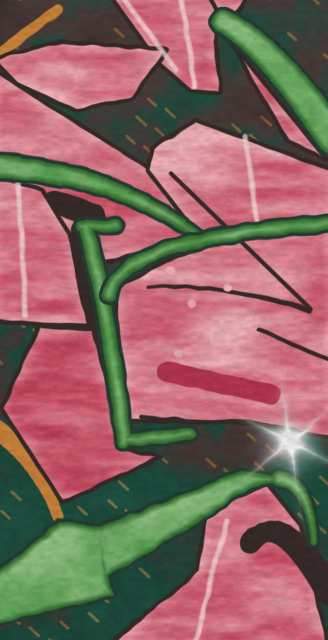
This texture is drawn by a Shadertoy shader. Its source:

```glsl
// Spray-painted pink petals with green stems and leaves over a dark wall.
// Six-sided petals and tapered curves are layered with ink outlines,
// then chalk veins, a star flare and plaster grain are added.

const vec3 BROWN = vec3(.29, .23, .22), INK = BROWN * .7, TEAL = vec3(.1, .27, .22);
const vec3 ROSE = vec3(.77, .32, .4), PALE = vec3(.9, .66, .69), CRIMSON = vec3(.67, .2, .29);
const vec3 LEAF = vec3(.26, .55, .24), MINT = vec3(.57, .75, .52), ORANGE = vec3(.76, .49, .22);

float hash(vec2 p) { return fract(sin(dot(p, vec2(41.3, 289.1))) * 4375.5); }

float noise(vec2 p) {
    vec2 i = floor(p), f = fract(p), e = vec2(1, 0);
    f = smoothstep(0., 1., f);
    return mix(mix(hash(i), hash(i + e), f.x),
               mix(hash(i + e.yx), hash(i + e.xx), f.x), f.y);
}

float fbm(vec2 p) {
    float sum = 0., amp = .5;
    for (int i = 0; i < 4; i++) { sum += amp * noise(p); p = p * 2.1 + 7.; amp *= .5; }
    return sum;
}

// Distance to a segment with ends s.xy and s.zw.
float line(vec2 p, vec4 s) {
    vec2 d = s.zw - s.xy, r = p - s.xy;
    return length(r - d * clamp(dot(r, d) / dot(d, d), 0., 1.));
}

// Quadratic curve ab.xy, ab.zw, cw.xy; half width runs from cw.z to cw.w.
float curve(vec2 p, vec4 ab, vec4 cw) {
    float best = 1e4;
    vec2 last = ab.xy;
    for (float t = .1; t < 1.05; t += .1) {
        vec2 q = mix(mix(ab.xy, ab.zw, t), mix(ab.zw, cw.xy, t), t);
        best = min(best, line(p, vec4(last, q)) - mix(cw.z, cw.w, t));
        last = q;
    }
    return best;
}

// Signed distance to a six-sided polygon, two corners per vector.
float hexagon(vec2 p, vec4 a, vec4 b, vec4 c) {
    vec2 v[6] = vec2[6](a.xy, a.zw, b.xy, b.zw, c.xy, c.zw);
    vec2 s = c.zw;
    float dist = 1e4, side = 1.;
    for (int i = 0; i < 6; i++) {
        vec2 t = v[i];
        dist = min(dist, line(p, vec4(s, t)));
        if ((s.y > p.y) != (t.y > p.y) && p.x < s.x + (t.x - s.x) * (p.y - s.y) / (t.y - s.y)) side = -side;
        s = t;
    }
    return dist * side;
}

void fill(inout vec3 col, vec3 paint, float d) {
    float aa = 768. / iResolution.y;
    col = mix(col, paint, smoothstep(aa, -aa, d));
}

void petal(inout vec3 col, float tone, float d) {
    fill(col, INK, d - 3.);
    tone += .3 * smoothstep(-16., 0., d);
    vec3 paint = mix(ROSE, PALE, clamp(tone, 0., 1.));
    fill(col, mix(paint, CRIMSON, clamp(-2. * tone, 0., 1.)), d + 2.);
}

void foliage(inout vec3 col, float shine, float d) {
    fill(col, mix(INK, TEAL, .6), d - 4.);
    fill(col, mix(LEAF * .75, mix(LEAF, MINT, shine), smoothstep(0., -9., d)), d);
}

void chalk(inout vec3 col, vec2 p, vec4 s) { col = mix(col, vec3(.92, .8, .8), .8 * smoothstep(5., 1., line(p, s))); }

float glow(vec2 r, float size) { return exp(-dot(r, r) / size / size); }

// Dark wall with teal clouds and scattered slanted orange dabs.
vec3 wall(vec2 p, float cloud) {
    vec3 col = mix(BROWN, TEAL, smoothstep(.3, .6, cloud + p.y / 4e3 - .1));
    vec2 g = (p + p.yx * vec2(.6, -.6)) / 30.;
    float dab = line(fract(g), vec4(.3, .4, .8, .5)) * 30. - 2.;
    fill(col, mix(col, ORANGE, .5 * step(.6, hash(floor(g)))), dab);
    return col * (.75 + .5 * cloud);
}

void mainImage(out vec4 fragColor, in vec2 fragCoord) {
    // The canvas is 768 units high, y measured downward.
    vec2 p = vec2(fragCoord.x, iResolution.y - fragCoord.y) * 768. / iResolution.y;
    float cloud = fbm(p / 60.), shine = clamp(cloud * 1.4 - .1, 0., 1.);
    float tone = 1.5 * fbm(p * vec2(.015, .06)) - .42;
    float grain = fbm(p * vec2(.12, .22));
    p += 3. * noise(p / 14.) - 1.5;
    vec3 col = wall(p, cloud);

    // Orange ribbons
    fill(col, ORANGE, line(p, vec4(70, 12, 0, 62)) - 6.);
    fill(col, ORANGE, curve(p, vec4(-8, 512, 45, 550), vec4(70, 620, 12, 7)));

    // Upper petals
    petal(col, tone, hexagon(p, vec4(130, -9, 265, -9), vec4(258, 50, 265, 112), vec4(230, 110, 190, 75)));
    petal(col, tone, hexagon(p, vec4(250, -9, 300, -9), vec4(268, 40, 392, 192), vec4(345, 168, 300, 92)));
    petal(col, tone + .2, hexagon(p, vec4(-9, 70, 75, 50), vec4(200, 60, 158, 118), vec4(92, 133, 20, 100)));
    petal(col, tone, hexagon(p, vec4(-9, 82, 20, 102), vec4(180, 203, 245, 285), vec4(120, 315, -9, 190)));
    petal(col, tone + .1 + .6 * glow(p - vec2(220, 175), 60.),
        hexagon(p, vec4(178, 205, 183, 178), vec4(235, 145, 400, 205), vec4(400, 280, 240, 285)));

    // Left, central and lower petals
    fill(col, INK, line(p, vec4(65, 242, 112, 258)) - 14.);
    fill(col, INK, line(p, vec4(94, 275, 114, 400)) - 10.);
    petal(col, tone, hexagon(p, vec4(-9, 212, 50, 228), vec4(82, 280, 106, 390), vec4(50, 389, -9, 385)));
    petal(col, tone - .3, hexagon(p, vec4(48, 392, 112, 396), vec4(150, 540, 192, 548), vec4(75, 602, 2, 490)));
    petal(col, tone + .1 + .5 * glow(p - vec2(275, 400), 60.),
        hexagon(p, vec4(138, 345, 240, 295), vec4(400, 270, 400, 525), vec4(300, 506, 150, 505)));
    fill(col, CRIMSON, line(p, vec4(200, 446, 325, 473)) - 12.);
    petal(col, tone, hexagon(p, vec4(122, 780, 238, 685), vec4(248, 615, 320, 580), vec4(360, 630, 395, 780)));
    fill(col, INK, curve(p, vec4(300, 652, 335, 605), vec4(395, 710, 12, 16)));

    // Ink creases and chalk veins
    fill(col, INK, curve(p, vec4(178, 345, 270, 340), vec4(370, 372, 2, 3)));
    float crease = min(line(p, vec4(205, 208, 372, 370)), line(p, vec4(310, 395, 395, 432)));
    fill(col, INK, min(crease, line(p, vec4(170, 501, 320, 510))) - 2.5);
    chalk(col, p, vec4(22, 220, 31, 380));
    chalk(col, p, vec4(218, 0, 234, 105));
    chalk(col, p, vec4(150, 0, 212, 85));
    chalk(col, p, vec4(295, 165, 308, 270));
    chalk(col, p, vec4(272, 625, 235, 768));

    // Stems and leaves
    foliage(col, shine, curve(p, vec4(268, 26, 320, 50), vec4(400, 165, 13, 20)));
    foliage(col, shine, curve(p, vec4(-9, 200, 135, 205), vec4(240, 285, 15, 6)));
    float hook = min(line(p, vec4(97, 271, 140, 271)), line(p, vec4(150, 529, 228, 521))) - 7.;
    foliage(col, shine, min(hook, curve(p, vec4(103, 272, 130, 370), vec4(149, 530, 9, 9))));
    foliage(col, shine, curve(p, vec4(400, 268, 140, 285), vec4(131, 355, 8, 8)));
    float blade = min(hexagon(p, vec4(-9, 692, 70, 626), vec4(125, 632, 130, 690), vec4(136, 714, -9, 750)),
                      hexagon(p, vec4(110, 637, 290, 564), vec4(350, 575, 300, 585), vec4(238, 626, 125, 695)));
    foliage(col, shine, min(blade, curve(p, vec4(335, 574, 372, 580), vec4(376, 650, 10, 4))));

    // Pale dots, star flare and plaster grain
    for (float i = 0.; i < 6.; i++)
        fill(col, PALE, length(p - vec2(205. + 110. * fract(i * .618), 325. + i * 20.)) - 5.);
    vec2 r = p - vec2(348, 530);
    vec3 ray = exp(-abs(vec3(r.x - r.y * .15, r.y + r.x * .8, r.y - r.x * .5)) / 4.);
    float flare = .7 * glow(r, 28.) + .6 * (ray.x + ray.y + ray.z) * glow(r, 65.);
    fragColor = vec4(mix(col, vec3(.9), min(flare, 1.)) * (.9 + .2 * grain), 1);
}
```
